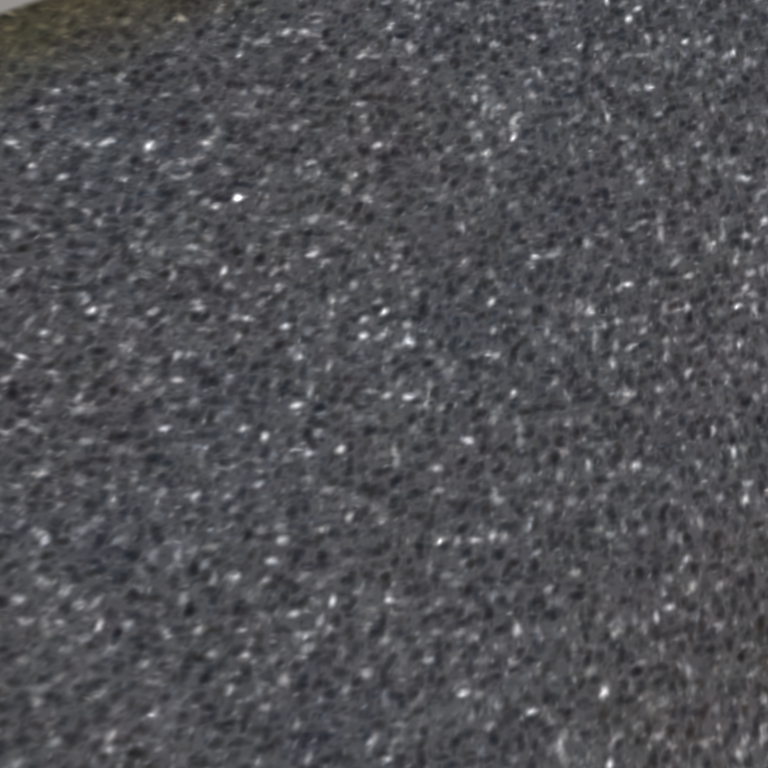
Write a WebGL 2 fragment shader that draws this texture.

```glsl
#version 300 es
precision highp float;
// Worn asphalt: soft, slanted stone grains receding toward the upper right, with an earthy corner.

uniform vec2 u_resolution;
out vec4 fragColor;

vec4 hash4(vec2 cell) {
    vec4 p = fract(cell.xyxy * vec4(0.1031, 0.1030, 0.0973, 0.1099));
    p += dot(p, p.wzxy + 33.33);
    return fract((p.xxyz + p.yzzw) * p.zywx);
}

// Sums soft elliptical grains, one per cell: x = log brightness, y = warm/cool tint.
vec2 grains(vec2 p, float lean) {
    vec2 cell = floor(p);
    vec2 sum = vec2(0.0);
    for (int j = -1; j <= 1; j++) {
        for (int i = -1; i <= 1; i++) {
            vec2 id = cell + vec2(i, j);
            vec4 rnd = hash4(id);
            float angle = lean + (rnd.w - 0.5) * 1.3;
            float c = cos(angle), s = sin(angle);
            vec2 offset = p - id - rnd.xy;
            vec2 local = vec2(c * offset.x + s * offset.y, c * offset.y - s * offset.x);
            local /= vec2(0.95, mix(0.45, 0.65, fract(rnd.w * 7.0)));
            float body = max(0.0, 1.0 - dot(local, local));
            body *= body;
            float tone = mix(-0.42, 0.62, rnd.z * rnd.z) + 0.4 * pow(rnd.z, 60.0);
            sum += body * vec2(tone, fract(rnd.w * 13.0 + rnd.x) - 0.5);
        }
    }
    return sum;
}

// Broad, irregular patches from layered sines, roughly -1 to 1.
float patches(vec2 p) {
    float sum = 0.0, weight = 0.5;
    for (int i = 0; i < 4; i++) {
        sum += weight * sin(p.x + 1.7 * sin(p.y * 0.8)) * cos(p.y + 1.3 * sin(p.x * 0.7));
        p = mat2(1.4, 1.1, -1.1, 1.4) * p + 2.3;
        weight *= 0.65;
    }
    return sum;
}

void main() {
    vec2 uv = gl_FragCoord.xy / u_resolution.y;

    // Perspective: grains shrink and turn steeper away from the lower left
    vec2 ground = uv * (1.0 + 0.3 * uv.y + 0.15 * uv.x);
    float lean = mix(0.45, 0.95, uv.x);
    vec2 coarse = grains(ground * 52.0 + 11.0, lean);
    vec2 fine = grains(ground * 96.0 + 47.0, lean);

    // Earthy verge in the upper left corner
    float edge = uv.y - 0.87 - 0.38 * uv.x + 0.02 * patches(uv * 22.0);
    float verge = smoothstep(-0.04, 0.09, edge);

    // Grain relief and slow changes in brightness
    float relief = coarse.x + 0.4 * fine.x;
    float mottle = 0.06 * patches(ground * 9.0 + 4.0);
    float tone = 0.327 * exp(relief * mix(1.0, 0.6, verge) + mottle);

    // Cool grey binder with faint violet, teal and warm grains
    float warmth = 0.016 * (coarse.y + 0.5 * fine.y) + 0.008 * patches(uv * 7.0 + 9.0);
    warmth += 0.010 * smoothstep(0.5, 1.3, uv.x - uv.y + 0.3);
    float green = 0.007 * patches(uv * 26.0 + 2.0);
    vec3 color = tone + vec3(-0.003 + warmth, green, 0.018 - warmth);

    // Verge colour and the pale strip beyond it
    color = mix(color, color * vec3(0.86, 0.80, 0.62), verge);
    float strip = smoothstep(-0.006, 0.006, uv.y - 0.982 - 0.35 * uv.x);
    color = mix(color, vec3(0.58, 0.57, 0.56), strip);

    fragColor = vec4(clamp(color, 0.0, 1.0), 1.0);
}
```
